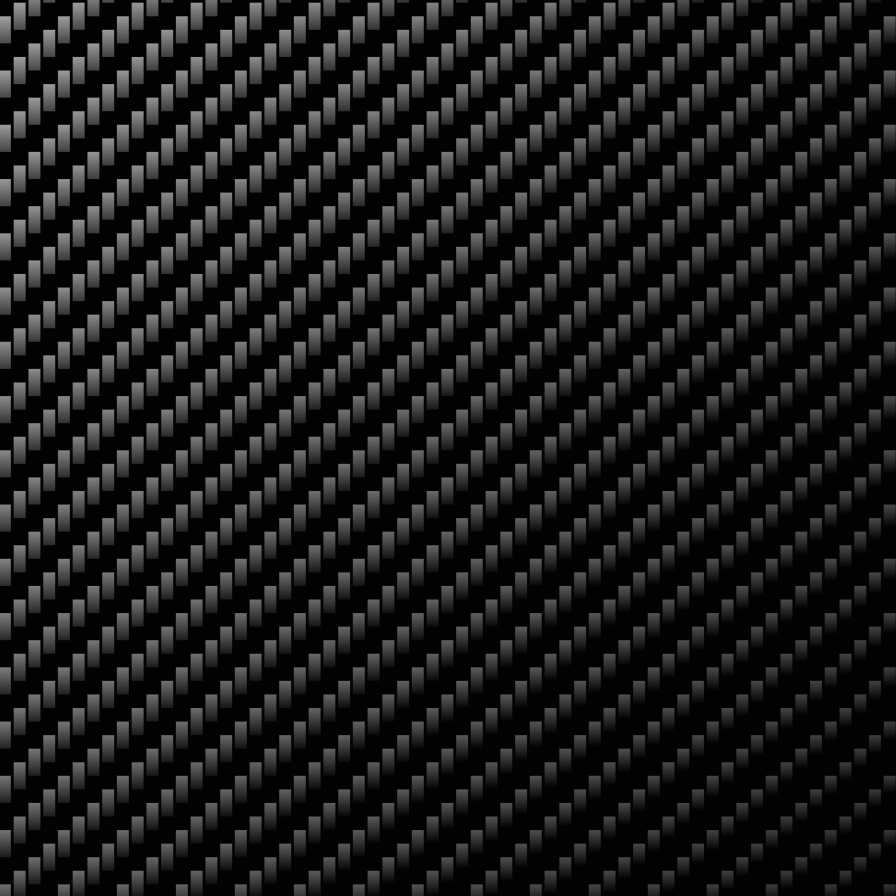
Write a WebGL 2 fragment shader that draws this texture.

```glsl
#version 300 es
precision highp float;
// Black carbon-fibre twill: narrow columns of upright grey tows, each column
// shifted a quarter period from its neighbour so the tows climb in diagonals.
// Every tow fades downward, and a broad light falls from the upper left.

uniform vec2 u_resolution;
out vec4 fragColor;

const vec2 REPEATS = vec2(60.76, 16.515);   // columns across, tows down
const vec2 PHASE = vec2(-0.835, -0.05);     // offset of the weave, in cells
const vec2 TOW_HALF = vec2(0.405, 0.25);    // half size of a tow, in cells
const float COLUMN_SHIFT = 0.25;            // rise per column, in cells
const vec2 EDGE_SOFTNESS = vec2(0.08, 0.02);

const float GROUND = 0.008;
const float TOW_TOP = 0.42;
const float TOW_BOTTOM = 0.08;
const vec2 LIGHT_SLOPE = vec2(-0.24, 0.20); // change of light across the canvas

// Position in the woven cell, measured from the tow's centre, y downward.
vec2 weaveCell(vec2 uv) {
    vec2 grid = vec2(uv.x, 1.0 - uv.y) * REPEATS + PHASE;
    grid.y += COLUMN_SHIFT * floor(grid.x) + TOW_HALF.y;
    return fract(grid) - 0.5;
}

// Smooth coverage of a box centred on the cell.
float boxCoverage(vec2 p, vec2 halfSize, vec2 blur) {
    vec2 inside = clamp(0.5 + (halfSize - abs(p)) / blur, 0.0, 1.0);
    return inside.x * inside.y;
}

// Broad light, zero at the middle of the canvas.
float canvasLight(vec2 uv, vec2 slope) {
    return dot(uv - 0.5, slope);
}

// Grey of a tow: bright at its top end, sinking into shadow below.
float towShade(vec2 p, float light) {
    float along = clamp((p.y + TOW_HALF.y) / (2.0 * TOW_HALF.y), 0.0, 1.0);
    float grey = mix(TOW_TOP, TOW_BOTTOM, along) + light;
    return max(grey, GROUND);
}

void main() {
    vec2 uv = gl_FragCoord.xy / u_resolution;
    vec2 cell = weaveCell(uv);
    vec2 blur = max(REPEATS / u_resolution, EDGE_SOFTNESS);

    float tow = boxCoverage(cell, TOW_HALF, blur);
    float grey = mix(GROUND, towShade(cell, canvasLight(uv, LIGHT_SLOPE)), tow);
    fragColor = vec4(vec3(grey), 1.0);
}
```
